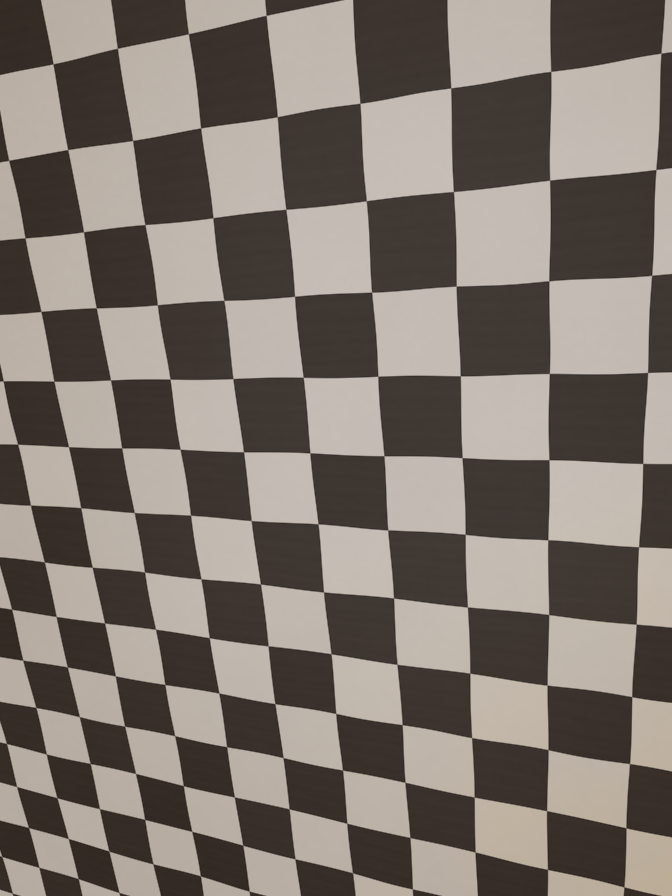
Reproduce this pattern procedurally as a WebGL 1 fragment shader.

```glsl
precision highp float;
uniform vec2 u_resolution;

// Perspective of the wall, lengths in canvas heights
#define ANCHOR vec2(0.6133, 0.4180)
#define COLUMN_STEP vec2(0.0760, -0.0207)
#define ROW_STEP vec2(0.0227, 0.1155)
#define FORESHORTEN vec2(-0.0461, 0.0377)
#define LIGHT_TILE vec3(0.772, 0.742, 0.712)
#define LIGHT_SHADED vec3(0.715, 0.672, 0.630)
#define DARK_TILE vec3(0.250, 0.220, 0.202)
#define DARK_SHADED vec3(0.205, 0.165, 0.142)
#define CREAM_STAIN vec3(0.015, -0.008, -0.065)
#define EDGE_WOBBLE 0.0007
#define OUTLINE_WIDTH 0.0017
#define EDGE_BLUR 0.0008

float cross2(vec2 a, vec2 b) {
  return a.x * b.y - a.y * b.x;
}

float hash(vec2 cell) {
  return fract(sin(dot(cell, vec2(12.99, 78.23))) * 4375.5);
}

// Layered sines, about -1 to 1
float mottle(vec2 p) {
  float sum = 0.0;
  float weight = 0.5;
  for (int i = 0; i < 4; i++) {
    sum += weight * sin(p.x + 1.7 * sin(p.y)) * sin(p.y + 1.3 * sin(p.x * 0.8));
    p = mat2(1.5, 1.1, -1.1, 1.5) * p + 2.3;
    weight *= 0.6;
  }
  return sum;
}

// Distance to the nearest grid line on each axis, in cells
vec2 lineDistance(vec2 grid) {
  return 0.5 - abs(fract(grid) - 0.5);
}

void main() {
  vec2 p = gl_FragCoord.xy / u_resolution.y;
  p.y = 1.0 - p.y;
  vec2 q = p + EDGE_WOBBLE * sin(p.yx * 43.0 + 2.0 * sin(p * 31.0));

  // Invert the projection to get column and row
  vec2 columnAxis = COLUMN_STEP - FORESHORTEN.x * q;
  vec2 rowAxis = ROW_STEP - FORESHORTEN.y * q;
  vec2 offset = q - ANCHOR;
  float area = cross2(columnAxis, rowAxis);
  vec2 grid = vec2(cross2(offset, rowAxis), cross2(columnAxis, offset)) / area;

  // Grid line distances in canvas heights
  float depth = 1.0 + dot(FORESHORTEN, grid);
  vec2 gradient = depth * vec2(length(rowAxis), length(columnAxis)) / abs(area);
  vec2 toLine = lineDistance(grid) / gradient;

  // Checker with smooth edges
  vec2 cell = floor(grid);
  vec2 parity = 1.0 - 2.0 * mod(cell, 2.0);
  float blur = max(EDGE_BLUR, 0.7 / u_resolution.y);
  vec2 side = parity * clamp(toLine / blur, 0.0, 1.0);
  float lightness = 0.5 - 0.5 * side.x * side.y;

  // Uneven room light, dimmer toward the left corners and the floor
  vec2 fromGlow = (p - vec2(0.50, 0.40)) * vec2(1.25, 1.0);
  float shade = smoothstep(0.15, 0.80, length(fromGlow));
  float patches = mottle(p * 9.0);
  float tileTone = hash(cell) - 0.5;

  vec3 light = mix(LIGHT_TILE, LIGHT_SHADED, shade);
  float stain = smoothstep(0.25, 0.75, p.x) * smoothstep(0.45, 1.0, p.y);
  light += CREAM_STAIN * stain * (0.55 + 0.5 * patches + 0.6 * tileTone);
  light += 0.014 * tileTone + 0.008 * patches;

  // Dark tiles with faint brushed bands and a deeper rim
  vec3 dark = mix(DARK_TILE, DARK_SHADED, shade);
  float bands = sin(grid.y * 38.0 + 2.0 * patches) * sin(grid.y * 13.0 + grid.x);
  dark += 0.014 * tileTone + 0.006 * patches + 0.004 * bands;
  float rim = 1.0 - smoothstep(0.4, 1.0, min(toLine.x, toLine.y) / OUTLINE_WIDTH);
  dark *= 1.0 - 0.18 * rim;

  vec3 color = mix(dark, light, lightness);
  color += 0.004 * mottle(p * 150.0);
  gl_FragColor = vec4(color, 1.0);
}
```
